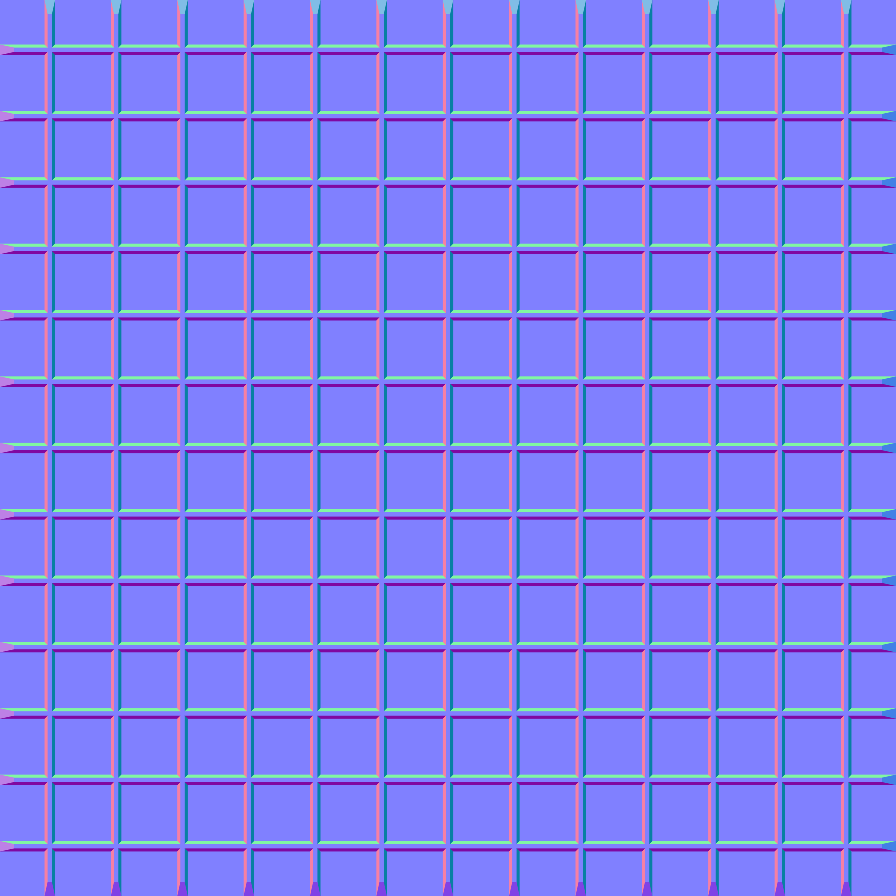
This texture map is drawn by a WebGL 1 fragment shader. Its source:

```glsl
precision highp float;
// Tangent-space normal map of square bevelled tiles parted by thin flat grooves.

uniform vec2 u_resolution;

const float TILES = 13.5;

// Coverage of the region where d is positive, softened over one width w.
float cover(float d, float w) {
  return clamp(d / w + 0.5, 0.0, 1.0);
}

// Encodes a sideways tilt and a height component as a normal colour.
vec3 normalColor(vec2 tilt, float up) {
  return vec3(0.5 + tilt, up);
}

void main() {
  // Groove centres lie on whole numbers, with one through the middle.
  vec2 p = (gl_FragCoord.xy / u_resolution - 0.5) * TILES;
  vec2 fromGroove = fract(p + 0.5) - 0.5;
  vec2 dist = abs(fromGroove);
  float soft = 0.6 * TILES / min(u_resolution.x, u_resolution.y);

  vec3 color = normalColor(vec2(0.0), 1.0);

  // Mitred bevel around each tile, tilted toward the nearest groove.
  float nearest = min(dist.x, dist.y);
  float bevel = cover(nearest - 0.033, soft) * cover(0.079 - nearest, soft);
  vec2 facing = vec2(-1.0, 1.0) * sign(fromGroove);
  float vertical = cover(dist.y - dist.x, soft);
  vec3 sideColor = normalColor(vec2(0.47 * facing.x, 0.0), 0.64);
  vec3 endColor = normalColor(vec2(0.0, 0.47 * facing.y), 0.63);
  color = mix(color, mix(endColor, sideColor, vertical), bevel);

  // Groove floors rise and widen into short ramps at the canvas border.
  vec2 border = 0.5 * TILES - abs(p);
  vec2 halfWidth = mix(vec2(0.079), vec2(0.033), clamp(border / 0.21, 0.0, 1.0));
  vec2 inward = vec2(-0.24, 0.24) * sign(p);
  float rampX = cover(halfWidth.x - dist.y, soft) * cover(0.21 - border.x, soft);
  float rampY = cover(halfWidth.y - dist.x, soft) * cover(0.21 - border.y, soft);
  color = mix(color, normalColor(vec2(inward.x, 0.0), 0.9), rampX);
  color = mix(color, normalColor(vec2(0.0, inward.y), 0.9), rampY);

  gl_FragColor = vec4(color, 1.0);
}
```
